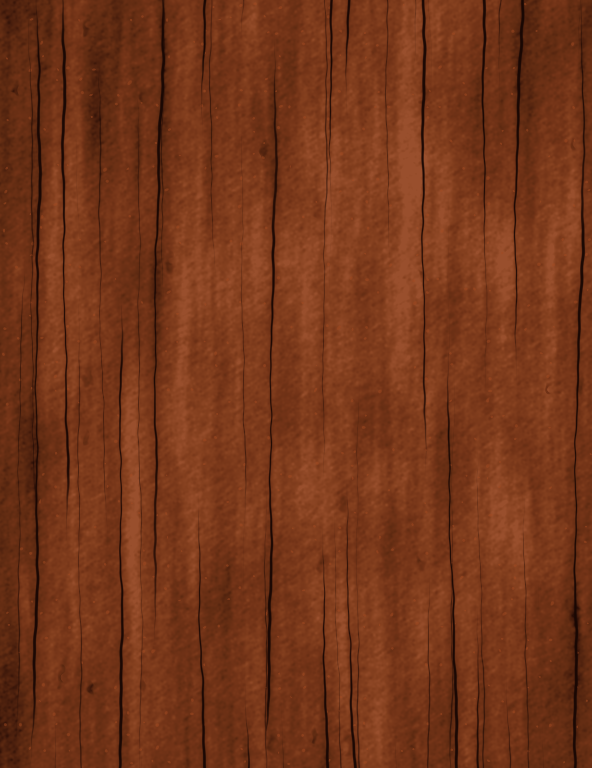
Give the GLSL for this texture, as a Shadertoy shader.

```glsl
// Weathered red-brown timber with long upright cracks, soft grain bands and specks.
// Sparse cellular noise, stretched along the grain, picks a tone from a colour ramp;
// cracks are jittered columns whose centre lines wander by layered sines.

const vec3 WOOD[6] = vec3[6](
    vec3(0.15, 0.045, 0.018), vec3(0.29, 0.12, 0.05), vec3(0.38, 0.17, 0.07),
    vec3(0.45, 0.20, 0.09), vec3(0.52, 0.25, 0.12), vec3(0.60, 0.31, 0.175));
const vec3 CRACK_COLOR = vec3(0.09, 0.025, 0.012);
const vec3 SPECK_COLOR = vec3(0.64, 0.29, 0.13);

// Lengths are fractions of the canvas height, densities are counts per height.
const float BASE_TONE = 3.3;
const float MAIN_DENSITY = 18.0;
const float MAIN_WIDTH = 0.0017;
const float FINE_DENSITY = 33.0;
const float FINE_WIDTH = 0.0007;
const float CRACK_SOFTNESS = 0.0011;
const float HALO_WIDTH = 0.0038;
const float TAU = 6.2831853;

vec2 hash2(vec2 p) {
    vec3 q = fract(p.xyx * vec3(0.1031, 0.1030, 0.0973));
    q += dot(q, q.yzx + 33.33);
    return fract((q.xx + q.yz) * q.zy);
}

// Cellular noise: one smooth blob of random sign and strength per cell.
float cellNoise(vec2 p) {
    vec2 cell = floor(p);
    float sum = 0.0;
    for (int j = -1; j <= 1; j++)
    for (int i = -1; i <= 1; i++) {
        vec2 id = cell + vec2(i, j);
        vec2 offset = p - id - hash2(id);
        float falloff = max(1.0 - dot(offset, offset), 0.0);
        float weight = 2.0 * hash2(id + 71.7).x - 1.0;
        sum += weight * falloff * falloff * falloff;
    }
    return sum;
}

// Scattered round marks; radius is in cells and stays inside its own cell.
float spots(vec2 p, float chance, float radius) {
    vec2 id = floor(p);
    vec2 center = mix(vec2(0.3), vec2(0.7), hash2(id));
    vec2 pick = hash2(id + 19.3);
    float size = radius * mix(0.5, 1.0, pick.y);
    float shape = 1.0 - smoothstep(size * 0.35, size, length(p - id - center));
    return shape * step(pick.x, chance);
}

// Upright cracks: x is the dark core, y the soft shadow around it.
vec2 cracks(vec2 p, float density, float width, float bias, float seed) {
    float column = floor(p.x * density);
    float softness = max(CRACK_SOFTNESS, 0.7 / iResolution.y);
    vec2 result = vec2(0.0);
    for (int i = -1; i <= 1; i++) {
        float id = column + float(i);
        vec2 rnd = hash2(vec2(id, seed));
        vec2 phase = TAU * hash2(vec2(id, seed + 5.0));

        // Slow drift, kinks and a small jagged edge
        float wander = 0.0060 * sin(p.y * 3.1 + phase.x)
                     + 0.0022 * sin(p.y * 9.7 + phase.y)
                     + 0.0009 * sin(p.y * 37.0 + phase.x * 3.0)
                     + 0.0005 * sin(p.y * 83.0 + 2.0 * sin(p.y * 29.0 + phase.y))
                     + 0.0003 * sin(p.y * 191.0 + phase.x * 5.0);
        float center = (id + 0.5 + 0.75 * (rnd.x - 0.5)) / density + wander;
        float dist = abs(p.x - center);

        // Open and closed stretches with tapered ends
        float stretch = sin(p.y * mix(2.2, 5.5, rnd.y) + phase.y)
                      + 0.25 * sin(p.y * 17.0 + phase.x) + bias;
        float open = smoothstep(-0.35, 0.65, stretch);
        float halfWidth = width * open * (0.75 + 0.35 * sin(p.y * 11.0 + phase.y));
        float core = 1.0 - smoothstep(halfWidth - softness, halfWidth + softness, dist);
        result = max(result, open * vec2(core, exp(-dist / HALO_WIDTH)));
    }
    return result;
}

// Broad light: brighter right of the middle, darker left and at the corners.
float lightTone(vec2 uv) {
    vec2 offset = (uv - vec2(0.66, 0.54)) * vec2(1.25, 1.0);
    return 0.45 - 2.1 * dot(offset, offset);
}

vec3 woodRamp(float tone) {
    float t = clamp(tone, 0.0, 4.999);
    int index = int(t);
    return mix(WOOD[index], WOOD[index + 1], fract(t));
}

void mainImage(out vec4 fragColor, in vec2 fragCoord) {
    vec2 p = fragCoord / iResolution.y;
    vec2 uv = fragCoord / iResolution.xy;
    vec2 slanted = vec2(p.x * 0.82 + p.y * 0.57, p.y * 0.82 - p.x * 0.57);
    vec2 grain = p + vec2(0.004 * sin(p.y * 5.0) + 0.001 * sin(p.y * 31.0), 0.0);

    // Wood tone from broad bands down to fine grit
    float tone = BASE_TONE + lightTone(uv);
    tone += 1.25 * cellNoise(grain * vec2(15.0, 1.4) + 3.0);
    tone += 0.75 * cellNoise(grain * vec2(58.0, 3.5) + 40.0);
    tone += 0.45 * cellNoise(grain * vec2(150.0, 16.0) + 90.0);
    tone += 0.85 * cellNoise(p * vec2(14.0, 9.0) + 130.0);
    tone += 0.50 * cellNoise(slanted * vec2(85.0, 210.0) + 170.0);
    tone += 0.40 * cellNoise(p * 260.0 + 210.0);

    // Dark ragged smudges, stretched along the grain
    float ragged = cellNoise(p * 110.0 + 300.0);
    float smudge = spots(p * vec2(30.0, 13.0) + 0.14 * ragged, 0.09, 0.28);
    tone -= 1.5 * smudge * (0.75 + 0.5 * ragged);

    // Cracks and their shadows
    vec2 mainCrack = cracks(p, MAIN_DENSITY, MAIN_WIDTH, 0.35, 11.0);
    vec2 fineCrack = cracks(p, FINE_DENSITY, FINE_WIDTH, -0.35, 47.0);
    tone -= 1.1 * mainCrack.y + 0.65 * fineCrack.y;
    vec3 color = woodRamp(tone);

    float speck = spots(p * 62.0 + 0.12 * ragged, 0.16, 0.20);
    color = mix(color, SPECK_COLOR, 0.5 * speck);
    color = mix(color, CRACK_COLOR, max(0.95 * mainCrack.x, 0.6 * fineCrack.x));
    fragColor = vec4(color, 1.0);
}
```
